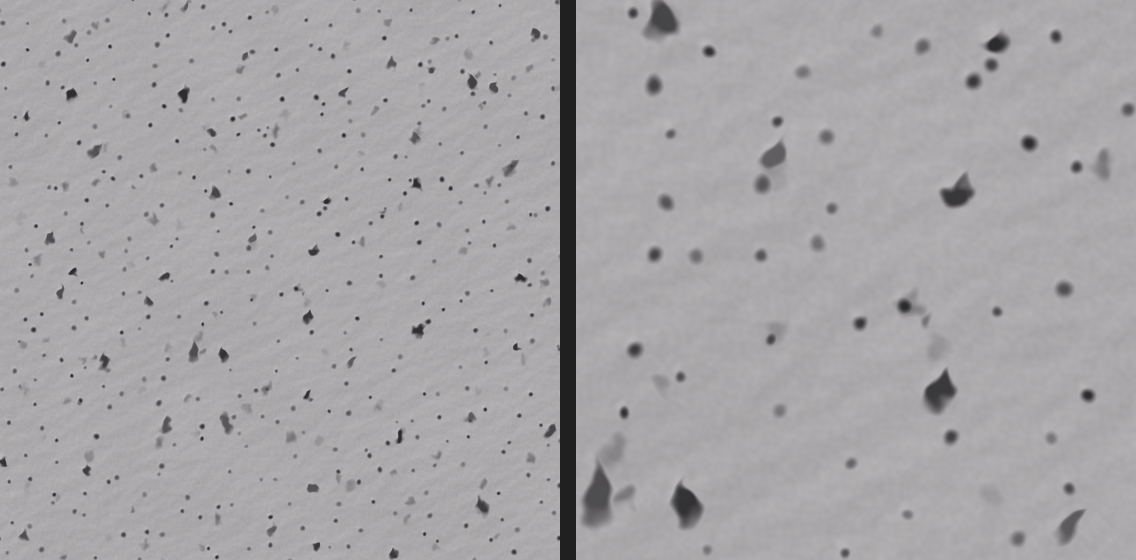
Left, the full canvas; right, a detail of the centre.
Reproduce this texture procedurally as a Shadertoy shader.

```glsl
// Pale grey cast plaster, pricked with pinholes and irregular elongated pits.

const vec3 PLASTER = vec3(0.672, 0.664, 0.670);
const vec3 HOLE = vec3(0.165, 0.160, 0.168);
const vec2 LIGHT_DIR = vec2(-0.45, 0.89);

vec2 hash2(vec2 p, float seed) {
    vec3 q = fract(p.xyx * vec3(0.1031, 0.1030, 0.0973) + seed * 0.137);
    q += dot(q, q.yzx + 33.33);
    return fract((q.xx + q.yz) * q.zy);
}

mat2 rotation(float angle) {
    float c = cos(angle), s = sin(angle);
    return mat2(c, -s, s, c);
}

float cornerSlope(vec2 cell, vec2 offset, float seed) {
    float angle = 6.2832 * hash2(cell, seed).x;
    return dot(vec2(cos(angle), sin(angle)), offset);
}

float gradientNoise(vec2 p, float seed) {
    vec2 i = floor(p), f = fract(p);
    vec2 u = f * f * f * (f * (f * 6.0 - 15.0) + 10.0);
    vec2 e = vec2(1.0, 0.0);
    float low = mix(cornerSlope(i, f, seed), cornerSlope(i + e, f - e, seed), u.x);
    float high = mix(cornerSlope(i + e.yx, f - e.yx, seed),
                     cornerSlope(i + e.xx, f - e.xx, seed), u.x);
    return mix(low, high, u.y);
}

// Trowelled surface: streaks rising to the right, plus smaller lumps
float surfaceHeight(vec2 p) {
    vec2 streak = rotation(0.45) * p;
    return gradientNoise(streak * vec2(20.0, 46.0), 3.0)
         + 0.45 * gradientNoise(p * 85.0, 5.0);
}

// Coverage of one tapered pit; q is measured in pit radii
float pitShape(vec2 q, float taper, float core) {
    q.x /= 1.0 - taper * clamp(q.y, -1.0, 1.0);
    return 1.0 - smoothstep(core, 1.3, length(q));
}

// Scattered pits: x is darkness, y is the lit rim on the upper side
vec2 pitLayer(vec2 p, float cells, float density, float radius, float stretch,
              vec2 depthRange, float core, float seed) {
    vec2 home = floor(p * cells);
    vec2 result = vec2(0.0);
    for (int y = -1; y <= 1; y++) {
        for (int x = -1; x <= 1; x++) {
            vec2 cell = home + vec2(x, y);
            vec2 jitter = hash2(cell, seed);
            vec2 look = hash2(cell, seed + 1.7);
            vec2 form = hash2(cell, seed + 3.1);
            float present = step(form.x, density);
            float size = radius * mix(0.72, 1.2, look.x);
            float depth = present * mix(depthRange.x, depthRange.y, look.y);
            float tilt = mix(-0.35, 0.85, form.y);
            vec2 axes = size * vec2(1.0, mix(1.0, stretch, jitter.y));
            vec2 offset = p - (cell + jitter) / cells;
            mat2 turn = rotation(-tilt);
            float taper = 0.35 * (stretch - 1.0);
            float pit = pitShape(turn * offset / axes, taper, core);
            vec2 shifted = offset - LIGHT_DIR * radius * 1.1;
            float rim = pitShape(turn * shifted / (axes * 1.15), taper, 0.1);
            result = max(result, depth * vec2(pit, rim));
        }
    }
    return result;
}

void mainImage(out vec4 fragColor, in vec2 fragCoord) {
    vec2 p = fragCoord / iResolution.y;

    // Raking light over the surface, with broad mottling and fine grain
    float relief = surfaceHeight(p) - surfaceHeight(p + LIGHT_DIR * 0.003);
    float tone = 0.075 * relief
               + 0.018 * gradientNoise(p * 6.0, 11.0)
               + 0.022 * gradientNoise(p * 230.0, 13.0);

    // Ragged outlines for the larger pits
    vec2 warp = vec2(gradientNoise(p * 75.0, 17.0), gradientNoise(p * 75.0, 19.0));
    vec2 ragged = p + 0.009 * warp;

    // Pinholes, faint filled hollows and deep open pits
    vec2 pinholes = pitLayer(p + 0.0015 * warp, 21.0, 0.86, 0.0046, 1.15,
                             vec2(0.35, 1.0), 0.2, 23.0);
    vec2 hollows = pitLayer(ragged, 13.0, 0.60, 0.0072, 1.6,
                            vec2(0.08, 0.48), 0.2, 37.0);
    vec2 pits = pitLayer(ragged, 8.0, 0.72, 0.0074, 2.3,
                         vec2(0.6, 1.0), 0.5, 51.0);
    vec2 cavity = max(pinholes, max(hollows, pits));

    vec3 color = PLASTER + tone + 0.045 * cavity.y;
    color = mix(color, HOLE, cavity.x);
    fragColor = vec4(color, 1.0);
}
```
